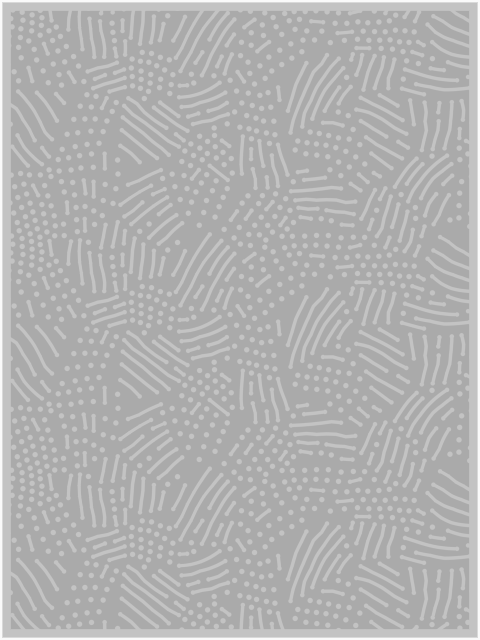
A WebGL 1 fragment shader for this pattern:

```glsl
precision highp float;
// Framed Turing-like texture of pale dots and worm-shaped strokes on grey.
// Warped Voronoi patches each hold parallel rows, cut to the patch; every row
// is a chain of evenly spaced nodes, and random links join nodes to strokes.
uniform vec2 u_resolution;

#define PERIOD 0.488        // vertical repeat, in canvas widths
#define CELLS 4.0           // patches per repeat
#define ROW_PITCH 0.0222    // spacing between rows
#define NODE_PITCH 0.0230   // spacing of nodes along a row
#define MARGIN 0.0090       // clearance inside a patch border
#define DOT_RADIUS 0.0055
#define END_RADIUS 0.0046
#define LINE_RADIUS 0.0036
#define WOBBLE 0.0045       // sideways node jitter
#define DOTTED_SHARE 0.32   // share of patches made mostly of dots

const float CELL = PERIOD / CELLS;
const vec3 GROUND = vec3(0.667);
const vec3 STROKE = vec3(0.765);
const vec3 PAPER = vec3(0.98);

float hash(vec3 p) {
  p = fract(p * vec3(0.1031, 0.1137, 0.0973) + 0.37);
  p += dot(p, p.yzx + 33.33);
  return fract((p.x + p.y) * p.z);
}

// Patch identity repeats vertically
vec2 wrapId(vec2 cell) {
  return vec2(cell.x, mod(cell.y, CELLS)) + 7.0;
}

vec2 seedPoint(vec2 cell) {
  vec2 id = wrapId(cell);
  vec2 jitter = vec2(hash(vec3(id, 1.0)), hash(vec3(id, 2.0))) - 0.5;
  return (cell + 0.5 + 0.72 * jitter) * CELL;
}

// Smooth bending of the plane, periodic in y
vec2 warp(vec2 p) {
  float w = 6.28318 / PERIOD * p.y;
  return p + 0.016 * vec2(sin(w + 9.0 * p.x), sin(11.0 * p.x + w + 1.0))
           + 0.007 * vec2(sin(2.0 * w - 14.0 * p.x + 2.0), sin(25.0 * p.x - w));
}

// Part of the row at height y that lies inside the patch
vec2 rowSpan(vec2 cell, vec2 seed, mat2 turn, float y) {
  vec2 span = vec2(-1.0, 1.0);
  for (int j = -2; j <= 2; j++) {
    for (int i = -2; i <= 2; i++) {
      if (i == 0 && j == 0) continue;
      vec2 toward = turn * (seedPoint(cell + vec2(i, j)) - seed);
      float gap = length(toward);
      vec2 n = toward / gap;
      float cut = (0.5 * gap - MARGIN - n.y * y) / n.x;
      if (n.x > 0.0) span.y = min(span.y, cut);
      else span.x = max(span.x, cut);
    }
  }
  return span;
}

// 1.0 where node k is joined to node k + 1
float linked(vec3 key, float k, float count, float chance) {
  if (k < 0.0 || k >= count) return 0.0;
  return step(hash(key + vec3(0.0, 31.0, 13.0 * k)), chance);
}

vec2 nodeAt(vec3 key, float k, float start, float spacing, float y) {
  float side = hash(key + vec3(57.0, 0.0, 19.0 * k)) - 0.5;
  return vec2(start + k * spacing, y + WOBBLE * side);
}

// Distance to the dots and strokes of one row, in canvas units
float rowDistance(vec2 x, vec3 key, vec2 span, float y, float chance, mat2 toCanvas) {
  float size = span.y - span.x;
  if (size < 0.0) return 1.0;
  float count = floor(size / NODE_PITCH + 0.5);
  float spacing = size / max(count, 1.0);
  float start = count < 0.5 ? 0.5 * (span.x + span.y) : span.x;
  float t = (x.x - start) / spacing;

  float k = clamp(floor(t + 0.5), 0.0, count);
  float links = linked(key, k - 1.0, count, chance) + linked(key, k, count, chance);
  float radius = links < 0.5 ? DOT_RADIUS : (links < 1.5 ? END_RADIUS : LINE_RADIUS);
  float d = length(toCanvas * (x - nodeAt(key, k, start, spacing, y))) - radius;

  k = clamp(floor(t), 0.0, max(count - 1.0, 0.0));
  if (linked(key, k, count, chance) > 0.5) {
    vec2 a = nodeAt(key, k, start, spacing, y);
    vec2 ab = nodeAt(key, k + 1.0, start, spacing, y) - a;
    vec2 away = x - a - ab * clamp(dot(x - a, ab) / dot(ab, ab), 0.0, 1.0);
    d = min(d, length(toCanvas * away) - LINE_RADIUS);
  }
  return d;
}

float patternDistance(vec2 p) {
  vec2 q = warp(p);
  // Nearest patch
  vec2 home = floor(q / CELL), cell = home, seed = vec2(0.0);
  float nearest = 9.0;
  for (int j = -1; j <= 1; j++) {
    for (int i = -1; i <= 1; i++) {
      vec2 c = home + vec2(i, j), s = seedPoint(c);
      float r = distance(q, s);
      if (r < nearest) { nearest = r; cell = c; seed = s; }
    }
  }
  vec2 id = wrapId(cell);
  float angle = 3.14159 * hash(vec3(id, 3.0));
  mat2 turn = mat2(cos(angle), sin(angle), -sin(angle), cos(angle));
  float dotted = step(hash(vec3(id, 4.0)), DOTTED_SHARE - 0.3 * (seed.x - 0.5));
  float chance = mix(0.87, 0.10, dotted);

  // Inverse of the local stretch keeps widths even
  vec2 h = vec2(0.001, 0.0);
  mat2 m = turn * mat2((warp(p + h) - q) / h.x, (warp(p + h.yx) - q) / h.x);
  mat2 toCanvas = mat2(m[1][1], -m[0][1], -m[1][0], m[0][0])
                / (m[0][0] * m[1][1] - m[1][0] * m[0][1]);

  vec2 x = turn * (q - seed);
  float d = 1.0;
  for (int r = -1; r <= 1; r++) {
    float row = floor(x.y / ROW_PITCH) + float(r);
    float y = (row + 0.5) * ROW_PITCH;
    vec3 key = vec3(id * 11.0, 40.0 + row * 7.0);
    d = min(d, rowDistance(x, key, rowSpan(cell, seed, turn, y), y, chance, toCanvas));
  }
  return d;
}

void main() {
  vec2 p = gl_FragCoord.xy / u_resolution.x;
  vec2 size = u_resolution / u_resolution.x;
  float pixel = 1.0 / u_resolution.x;
  vec2 inset = min(p, size - p);
  float edge = min(inset.x, inset.y);

  float ink = smoothstep(0.7, -0.7, patternDistance(p) / pixel);
  vec3 color = mix(GROUND, STROKE, ink);
  // Flat frame and paper rim
  color = mix(STROKE, color, smoothstep(-0.7, 0.7, (edge - 0.0226) / pixel));
  color = mix(PAPER, color, smoothstep(-0.7, 0.7, (edge - 0.0050) / pixel));
  gl_FragColor = vec4(color, 1.0);
}
```
